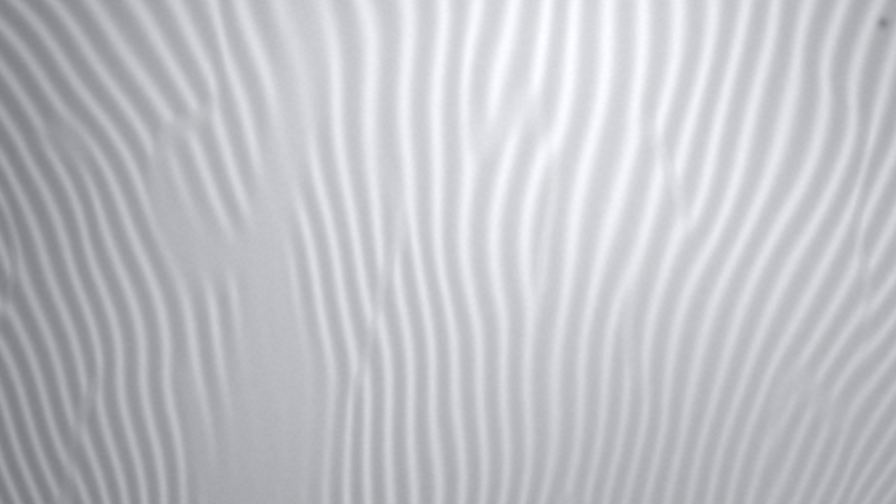
Write a Shadertoy shader that draws this texture.

```glsl
#define FAN_CENTER 0.90
#define FAN_SPREAD 0.80
#define RIPPLE_SPACING 0.041
#define RIPPLE_CONTRAST 0.070
#define FORK_CELL vec2(0.14, 0.26)
#define FORK_STRENGTH 3.1
#define LIGHT_POS vec2(1.10, 0.76)
#define LIGHT_RADIUS 0.83
#define SHADE_LEVEL 0.565
#define LIGHT_LEVEL 0.318
#define GRAIN 0.018

const float TAU = 6.2831853;

vec3 hash3(vec2 p) {
    vec3 q = fract(p.xyx * vec3(0.1031, 0.1030, 0.0973));
    q += dot(q, q.yxz + 33.33);
    return fract((q.xxy + q.yzz) * q.zyx);
}

float softGrain(vec2 p) {
    vec2 i = floor(p), f = fract(p);
    f = f * f * (3.0 - 2.0 * f);
    float low = mix(hash3(i).x, hash3(i + vec2(1, 0)).x, f.x);
    float high = mix(hash3(i + vec2(0, 1)).x, hash3(i + vec2(1, 1)).x, f.x);
    return mix(low, high, f.y) - 0.5;
}

// Cellular blend of random phases; its zeros make the ripples fork.
vec2 phasorField(vec2 p) {
    vec2 cell = floor(p);
    vec2 sum = vec2(0.0);
    float total = 0.0;
    for (int y = -2; y <= 2; y++) {
        for (int x = -2; x <= 2; x++) {
            vec2 id = cell + vec2(x, y);
            vec3 rnd = hash3(id + 71.0);
            vec2 d = p - id - rnd.xy;
            float weight = exp(-2.8 * dot(d, d));
            float angle = FORK_STRENGTH * (2.0 * rnd.z - 1.0);
            sum += weight * vec2(cos(angle), sin(angle));
            total += weight;
        }
    }
    return sum / total;
}

// Phase of stripes that spread upward, bent more on the left.
float fanPhase(vec2 p) {
    float x = p.x + 0.5 * max(FAN_CENTER - p.x, 0.0) * (p.y * p.y - p.y);
    x += 0.012 * sin(7.0 * p.y + 4.0 * p.x) + 0.004 * sin(19.0 * p.y - 9.0 * p.x);
    return TAU / RIPPLE_SPACING * (x - FAN_CENTER) / (1.0 + FAN_SPREAD * p.y);
}

float ripples(vec2 p) {
    vec2 field = phasorField(p / FORK_CELL);
    float phase = fanPhase(p);
    vec2 wave = mat2(cos(phase), sin(phase), -sin(phase), cos(phase)) * field;
    float size = length(field);
    float crest = wave.x / max(size, 0.001);
    float profile = crest + 0.15 * (2.0 * crest * crest - 1.0);
    return profile * smoothstep(0.0, 0.35, size);
}

// Ripples fade in a calm channel and toward the lower right.
float rippleStrength(vec2 p) {
    float center = 0.51 + 0.08 * p.y + 0.02 * sin(9.0 * p.y);
    float width = 0.05 + 0.08 * (1.0 - smoothstep(0.1, 0.5, p.y));
    float calm = 1.0 - smoothstep(0.4 * width, 1.5 * width, abs(p.x - center));
    calm *= mix(0.95, 0.6, smoothstep(0.5, 0.9, p.y));
    float lowerRight = smoothstep(0.7, 1.2, p.x) * (1.0 - smoothstep(0.0, 0.8, p.y));
    return (1.0 - calm) * (1.0 - 0.5 * lowerRight);
}

float lighting(vec2 p) {
    vec2 d = (p - LIGHT_POS) / LIGHT_RADIUS;
    float light = SHADE_LEVEL + LIGHT_LEVEL * exp(-dot(d, d));
    light += 0.045 * smoothstep(0.7, 1.0, p.y) * exp(-4.0 * d.x * d.x);
    light -= 0.045 * (1.0 - smoothstep(0.0, 0.35, p.x));
    // Paler haze over the calm channel and the right side
    light += 0.025 * exp(-12.0 * (p.x - 0.56) * (p.x - 0.56));
    light += 0.030 * smoothstep(1.2, 1.6, p.x) * (1.0 - smoothstep(0.6, 1.0, p.y));
    return light + 0.012 * sin(5.0 * p.x + 3.0 * p.y) * sin(6.0 * p.y - 2.0 * p.x);
}

void mainImage(out vec4 fragColor, in vec2 fragCoord) {
    vec2 p = fragCoord / iResolution.y;
    float value = lighting(p);
    value += RIPPLE_CONTRAST * rippleStrength(p) * ripples(p);
    value += GRAIN * softGrain(p * 190.0);

    // Dust speck near the upper right corner
    vec2 speck = (p - vec2(1.752, 0.954)) / 0.011;
    value -= 0.14 * exp(-dot(speck, speck));

    vec3 coolTint = vec3(-0.008, 0.0, 0.017);
    fragColor = vec4(clamp(value + coolTint, 0.0, 1.0), 1.0);
}
```
